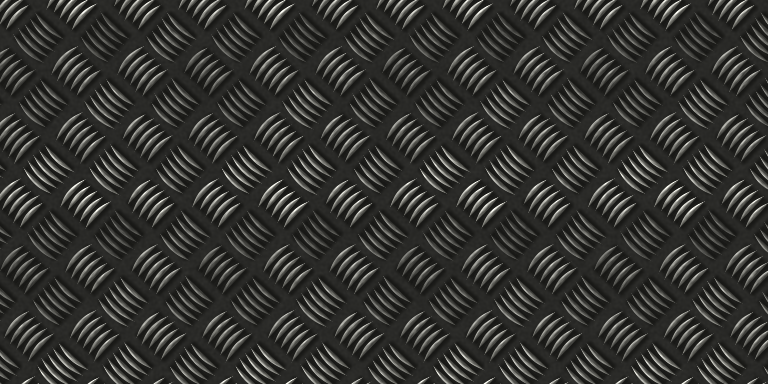
Give the GLSL for this texture, as a Shadertoy shader.

```glsl
const float PITCH = 0.1718;               // cluster spacing, in canvas heights
const vec2  ORIGIN = vec2(0.221, 0.471);  // centre of one rising cluster
const vec2  FALLING_OFFSET = vec2(0.47, 0.5);
const float SHEAR = 0.07;                 // sideways drift of successive rows
const float TILE = 3.0;                   // clusters per wear repeat

// Bar sizes, in units of the pitch
const float BAR_STEP = 0.122;
const float BAR_HALF_LENGTH = 0.29;
const float BAR_HALF_WIDTH = 0.036;
const float BAR_BOW = 0.035;
const float SIDE_BARS = 2.0;              // bars on each side of the middle one

const vec3 PLATE  = vec3(0.170, 0.170, 0.160);
const vec3 SHADOW = vec3(0.095, 0.095, 0.086);
const vec3 FLANK  = vec3(0.270, 0.270, 0.252);
const vec3 FACE   = vec3(0.480, 0.480, 0.455);
const vec3 GLINT  = vec3(0.900, 0.900, 0.870);

vec2 hash2(vec2 p) {
    vec3 h = fract(vec3(p.xyx) * vec3(0.1031, 0.1030, 0.0973));
    h += dot(h, h.yzx + 33.33);
    return fract((h.xx + h.yz) * h.zy);
}

float cornerSlope(vec2 cell, vec2 corner, vec2 f) {
    return dot(hash2(cell + corner) * 2.0 - 1.0, f - corner);
}

float gradientNoise(vec2 p) {
    vec2 i = floor(p), f = p - i;
    vec2 s = f * f * f * (f * (f * 6.0 - 15.0) + 10.0);
    float low  = mix(cornerSlope(i, vec2(0, 0), f), cornerSlope(i, vec2(1, 0), f), s.x);
    float high = mix(cornerSlope(i, vec2(0, 1), f), cornerSlope(i, vec2(1, 1), f), s.x);
    return mix(low, high, s.y);
}

// Paints one lattice of bar clusters; u runs along the bars, v towards the light
vec3 addClusters(vec3 color, vec2 lattice, float falling, float pixel) {
    vec2 q = lattice - FALLING_OFFSET * falling;
    vec2 id = floor(q + 0.5);
    vec2 local = q - id;
    vec2 along = vec2(1.0 - 2.0 * falling, 1.0) * sqrt(0.5);
    float u = dot(local, along);
    float v = dot(local, vec2(-along.y, along.x));

    // Wear that repeats with the tile
    vec2 wear = hash2(mod(id, TILE) + 17.0 * falling + 5.0);
    float rowLight = fract((-id.y - 0.5 * falling - 0.25) / TILE);
    float light = mix(0.72, 1.12, rowLight) + 0.2 * (wear.x - 0.5) - 0.08 * falling;

    // Nearest bar of the cluster
    float curve = v + BAR_BOW * (pow(u / BAR_HALF_LENGTH, 2.0) - 0.5);
    float index = clamp(floor(curve / BAR_STEP + 0.5), -SIDE_BARS, SIDE_BARS);
    float across = curve - index * BAR_STEP;
    vec2 jitter = hash2(mod(id, TILE) * 7.0 + vec2(index + 3.0, 11.0 * falling));
    float reach = BAR_HALF_LENGTH * mix(0.9, 1.06, jitter.x);
    float end = (u - 0.03 * (jitter.y - 0.5)) / reach;
    float halfWidth = BAR_HALF_WIDTH * (1.0 - end * end);

    // Shaded recess, falling away from the light
    vec2 recess = abs(vec2(u, v + 0.02)) - vec2(0.23, 0.26);
    float outside = length(max(recess, 0.0));
    float shade = 1.0 - smoothstep(0.0, 0.08, outside);
    color = mix(color, SHADOW, shade * (0.8 + 0.2 * smoothstep(0.05, -0.05, across)));

    // Rounded bar with a bright edge and streaks
    float slope = clamp(across / max(halfWidth, 0.004), -1.0, 1.0);
    float streak = gradientNoise(vec2(u * 9.0, curve * 45.0) + mod(id, TILE) * 31.0);
    vec3 bar = mix(FLANK, FACE, smoothstep(-0.9, 0.5, slope));
    float glint = smoothstep(-0.1, 0.8, slope) * smoothstep(-1.1, 0.4, end);
    bar = mix(bar, GLINT, glint * clamp(light - 0.1, 0.0, 1.0));
    bar *= light * (1.0 + 0.45 * streak);
    float cover = smoothstep(-0.6 * pixel, 0.6 * pixel, halfWidth - abs(across));
    return mix(color, bar, cover);
}

void mainImage(out vec4 fragColor, in vec2 fragCoord) {
    vec2 p = fragCoord / iResolution.y;
    vec2 lattice = p - ORIGIN;
    lattice.x += SHEAR * lattice.y;
    lattice /= PITCH;
    float pixel = 1.0 / (iResolution.y * PITCH);

    // Dull plate with fine grain
    float grain = gradientNoise(p * 95.0) + 0.6 * gradientNoise(p * 24.0);
    vec3 color = PLATE * (0.96 + 0.16 * grain);

    color = addClusters(color, lattice, 0.0, pixel);
    color = addClusters(color, lattice, 1.0, pixel);
    color *= 1.0 + 0.1 * gradientNoise(p * 130.0 + 40.0);
    fragColor = vec4(clamp(color, 0.0, 1.0), 1.0);
}
```
